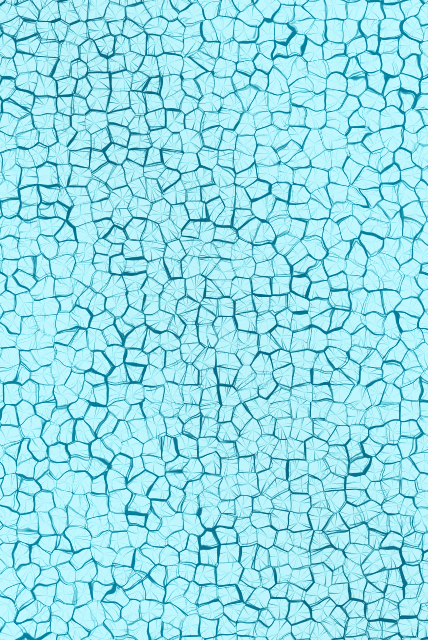
This pattern is drawn by a WebGL 1 fragment shader. Its source:

```glsl
precision highp float;

uniform vec2 u_resolution;

#define CELLS 23.5        // cells across the width
#define JITTER 0.72       // irregularity of the cells
#define SPREAD 0.2        // how far the strands drift apart
#define LINE 0.04         // half width of the main strand, in cells
#define SPOKE 0.034       // half width gained by a spoke per cell
#define WARP 0.16         // bending of the threads
#define PAPER vec3(0.755, 0.967, 0.995)
#define INK_CORE vec3(0.02, 0.385, 0.49)
#define INK_RIM vec3(0.0, 0.49, 0.61)

vec2 hash2(vec2 p) {
  vec3 q = fract(p.xyx * vec3(0.1031, 0.1030, 0.0973));
  q += dot(q, q.yzx + 33.33);
  return fract((q.xx + q.yz) * q.zy);
}

vec2 noise2(vec2 p) {
  vec2 i = floor(p), f = fract(p);
  f = f * f * (3.0 - 2.0 * f);
  return mix(mix(hash2(i), hash2(i + vec2(1.0, 0.0)), f.x),
             mix(hash2(i + vec2(0.0, 1.0)), hash2(i + 1.0), f.x), f.y);
}

// Box-filtered coverage of a line of half width w at distance d
float stroke(float d, float w, float px) {
  return (clamp(d + 0.5 * px, -w, w) - clamp(d - 0.5 * px, -w, w)) / px;
}

// Cell centre; each strand k shifts the shared centres a little
vec2 site(vec2 id, float k) {
  return id + 0.5 + JITTER * (hash2(id + 90.0) - 0.5)
       + SPREAD * k * (hash2(id + 37.0 * k + 150.0) - 0.5);
}

// One web of cell borders, with faint spokes inside the cells
float web(vec2 p, float k, float weight, float spokes, float px) {
  vec2 base = floor(p), home = base, toHome = vec2(9.0);
  for (int j = -1; j <= 1; j++)
  for (int i = -1; i <= 1; i++) {
    vec2 id = base + vec2(float(i), float(j));
    vec2 r = site(id, k) - p;
    if (dot(r, r) < dot(toHome, toHome)) { toHome = r; home = id; }
  }

  // Borders: every pair of neighbours has its own width
  float ink = 0.0;
  for (int j = -2; j <= 2; j++)
  for (int i = -2; i <= 2; i++) {
    vec2 id = home + vec2(float(i), float(j));
    vec2 r = site(id, k) - p;
    vec2 across = r - toHome;
    if (dot(across, across) > 0.0001) {
      float d = dot(0.5 * (r + toHome), normalize(across));
      float h = hash2(home + id + 211.0 * (k + 1.0)).x;
      ink = max(ink, stroke(d, weight * mix(0.2, 1.8, h * h), px));
    }
  }

  // Spokes: hair-thin at the centre, wider towards the border
  for (int n = 0; n < 5; n++) {
    vec2 h = hash2(home + 53.0 * float(n) + 17.0 * k + 300.0);
    float angle = 6.2832 * (float(n) + h.x) / 5.0;
    vec2 dir = vec2(cos(angle), sin(angle));
    float along = dot(-toHome, dir);
    float d = toHome.x * dir.y - toHome.y * dir.x;
    float w = spokes * h.y * (0.004 + SPOKE * max(along, 0.0));
    ink = max(ink, stroke(d, w, px) * step(0.0, along));
  }
  return ink;
}

void main() {
  vec2 uv = gl_FragCoord.xy / u_resolution;
  vec2 p = gl_FragCoord.xy / u_resolution.x * CELLS;
  float px = CELLS / u_resolution.x;

  // Diagonal band where the net is crisp and dark
  float offAxis = (uv.x - 0.5 + 0.7 * (uv.y - 0.5)) / 0.3;
  float core = exp(-offAxis * offAxis);

  // Threads bend more outside the band
  p += WARP * mix(1.8, 0.6, core) * (noise2(p * 1.9 + 40.0) - 0.5);

  // Loose clumps of heavier line
  vec2 clump = noise2(p * 0.55 + 70.0);
  vec2 grain = noise2(p * 2.3 + 20.0);
  float weight = LINE * mix(0.55, 1.4, clump.x) * mix(0.6, 1.4, grain.x);

  float light = 1.0;
  for (int s = 0; s < 3; s++) {
    float k = float(s);
    float thin = 1.0 / (1.0 + 0.65 * k);
    float ink = web(p, k, weight * thin, mix(0.5, 1.1, core) * thin, px);
    light *= 1.0 - ink * mix(0.95, 0.75, k * 0.5);
  }

  // Red is absorbed first, so thin ink reads as clear cyan
  float t = 1.0 - light;
  float deep = pow(t, 1.4);
  vec3 ink = mix(INK_RIM, INK_CORE, core);
  vec3 paper = PAPER - 0.012 * core;
  gl_FragColor = vec4(mix(paper, ink, vec3(t, deep, deep)), 1.0);
}
```
